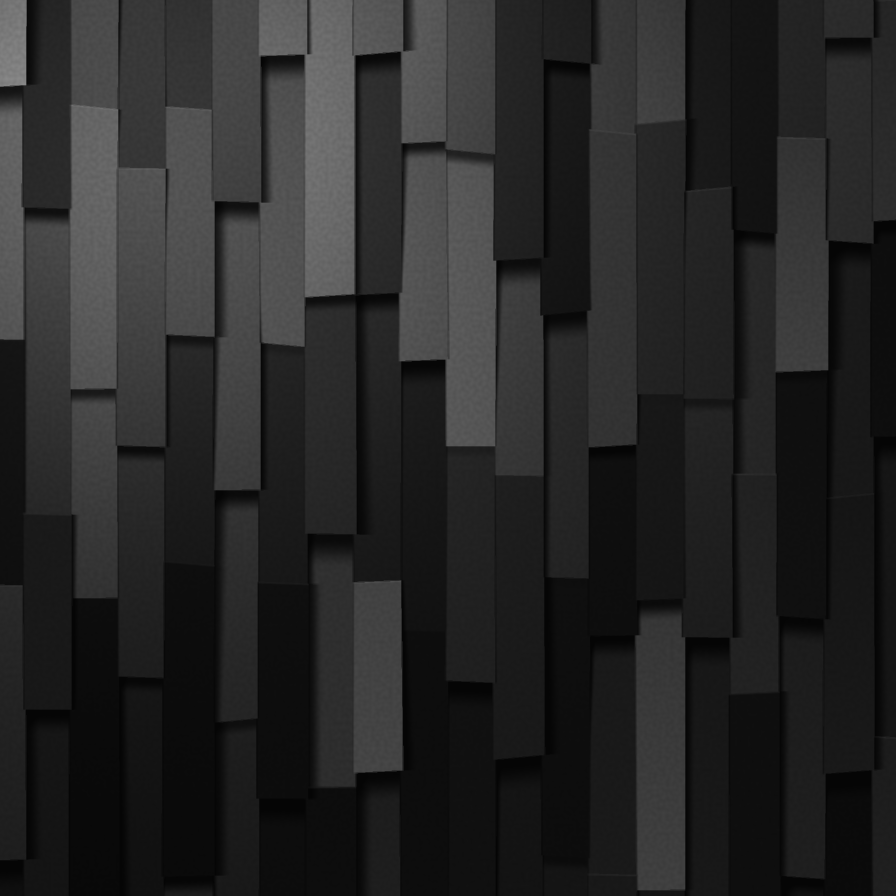
Write a three.js fragment shader that draws this background.

```glsl
varying vec2 vUv;

#define COLUMNS 19.0
#define ROWS 3.57
#define LENGTH_JITTER 0.35
#define SLANT 0.04
#define TILT 0.7
#define OVERHANG 0.07
#define SIDE_SHADOW 0.42
#define END_SHADOW 0.026
#define AMBIENT 0.104
#define GLOW 0.25
#define GRAIN 0.09
#define EDGE_BLUR 0.0007

struct Block {
  vec2 id;
  float along;      // 0 at the lower end, 1 at the upper end
  float belowTop;   // canvas distance to the upper end
  float lift;       // height above the wall at this point
  float endDrop;    // step down from the block above
};

float hash(vec2 p) {
  vec3 q = fract(p.xyx * vec3(0.1031, 0.1030, 0.0973));
  q += dot(q, q.yzx + 33.33);
  return fract((q.x + q.y) * q.z);
}

vec2 gradient(vec2 cell) {
  float angle = 6.2832 * hash(cell);
  return vec2(cos(angle), sin(angle));
}

float gradientNoise(vec2 p) {
  vec2 i = floor(p), f = fract(p);
  vec2 w = f * f * f * (f * (f * 6.0 - 15.0) + 10.0);
  vec2 e = vec2(1.0, 0.0);
  float low = mix(dot(gradient(i), f), dot(gradient(i + e), f - e), w.x);
  float high = mix(dot(gradient(i + e.yx), f - e.yx), dot(gradient(i + 1.0), f - 1.0), w.x);
  return mix(low, high, w.y);
}

float liftAt(vec2 id, float along) {
  return hash(id + 17.0) + TILT * hash(id + 41.0) * (0.5 - along);
}

// Lower end of a block, slightly slanted across its column
float lowerEnd(vec2 id, float across) {
  return id.y + LENGTH_JITTER * hash(id + 71.0) + SLANT * (hash(id + 97.0) - 0.5) * across;
}

Block blockAt(float column, vec2 p) {
  float s = p.y * ROWS + 10.0 * hash(vec2(column, 5.0)) + 3.0;
  float across = p.x - column - 0.5;
  vec2 id = vec2(column + 2.0, floor(s));
  if (s < lowerEnd(id, across)) id.y -= 1.0;
  vec2 aboveId = id + vec2(0.0, 1.0);
  float bottom = lowerEnd(id, across), top = lowerEnd(aboveId, across);
  Block b;
  b.id = id;
  b.along = (s - bottom) / (top - bottom);
  b.belowTop = (top - s) / ROWS;
  b.lift = liftAt(id, b.along);
  b.endDrop = liftAt(aboveId, 0.0) - liftAt(id, 1.0);
  return b;
}

float shade(vec2 uv) {
  vec2 p = vec2(uv.x * COLUMNS + 0.5, uv.y);

  // Raised blocks overlap the column beside them
  float seam = floor(p.x + 0.5);
  Block left = blockAt(seam - 1.0, p);
  Block own = blockAt(seam, p);
  float fromLeft = p.x - seam - OVERHANG * (left.lift - own.lift);
  if (fromLeft < 0.0) {
    own = left;
    left = blockAt(seam - 2.0, p);
    fromLeft = p.x - seam + 1.0 - OVERHANG * (left.lift - own.lift);
  }

  // Face tone under a glow from the upper left
  vec2 d = (uv - vec2(0.18, 0.95)) / 0.45;
  float light = AMBIENT * mix(0.8, 1.1, uv.y) + GLOW * exp(-dot(d, d));
  float tone = light * (0.38 + 1.05 * hash(own.id + 131.0));
  tone += 0.12 * step(0.94, hash(own.id + 151.0));
  tone *= 1.0 + 0.4 * (hash(own.id + 173.0) - 0.2) * (0.5 - own.along);

  // Shadow wedge from the block on the left
  float sideDrop = max(left.lift - own.lift, 0.0);
  float reach = SIDE_SHADOW * sideDrop;
  float side = 1.0 - smoothstep(0.1 * reach, reach + 0.03, fromLeft);
  tone *= 1.0 - 0.7 * side * smoothstep(0.0, 0.2, sideDrop);
  tone *= mix(0.6, 1.0, smoothstep(0.01, 0.04, fromLeft));

  // Underside and shadow of the block above, or a lit rim
  float drop = max(own.endDrop, 0.0);
  float raised = smoothstep(0.15, 0.5, drop);
  float under = 1.0 - smoothstep(0.004, 0.008 + END_SHADOW * drop, own.belowTop);
  tone *= 1.0 - 0.8 * raised * under;
  float rim = 1.0 - smoothstep(0.0008, 0.002, own.belowTop);
  tone += 0.05 * rim * (1.0 - smoothstep(-0.1, 0.1, own.endDrop));
  return tone;
}

void main() {
  float tone = 0.0;
  for (int i = 0; i < 9; i++) {
    vec2 offset = vec2(mod(float(i), 3.0), floor(float(i) / 3.0)) - 1.0;
    tone += shade(vUv + EDGE_BLUR * offset) / 9.0;
  }
  tone *= 1.0 + GRAIN * gradientNoise(vUv * 210.0);
  gl_FragColor = vec4(vec3(max(tone, 0.02)), 1.0);
}
```
